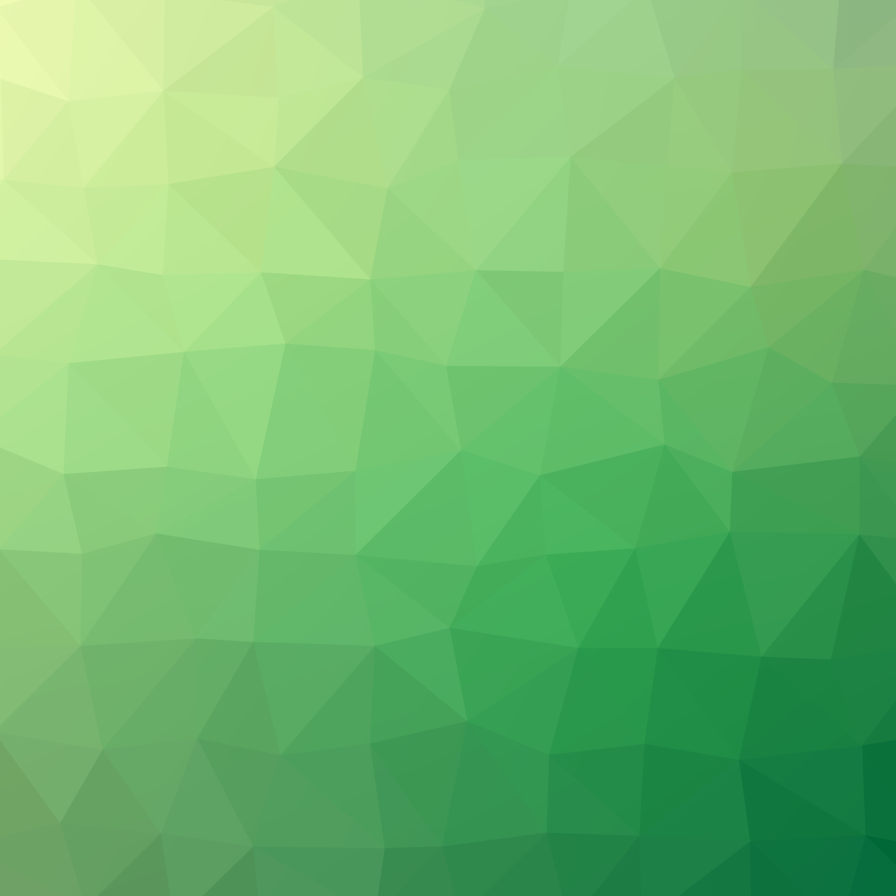
This background is drawn by a Shadertoy shader. Its source:

```glsl
// Low-poly backdrop: soft green facets shading from pale lime to deep emerald.

// Mesh layout, in canvas units measured from the top left
const vec2 CELL = vec2(0.1068, 0.1048);
const vec2 MESH_ORIGIN = vec2(-0.017, -0.013);
const float JITTER = 0.23;         // vertex offset, in cells
const float FLATNESS = 0.88;       // 1 = one flat tone per facet
const float SHADE_RANGE = 0.036;   // random brightness between facets
const float VERTICAL_EASE = 0.06;  // steeper colour change at mid height

// Colours that span the canvas
const vec3 TOP_LEFT     = vec3(0.93, 0.97, 0.70);
const vec3 TOP_MID      = vec3(0.66, 0.86, 0.59);
const vec3 TOP_RIGHT    = vec3(0.54, 0.71, 0.53);
const vec3 MID_LEFT     = vec3(0.65, 0.86, 0.54);
const vec3 CENTER       = vec3(0.43, 0.76, 0.45);
const vec3 MID_RIGHT    = vec3(0.28, 0.61, 0.34);
const vec3 BOTTOM_LEFT  = vec3(0.43, 0.62, 0.39);
const vec3 BOTTOM_MID   = vec3(0.22, 0.54, 0.32);
const vec3 BOTTOM_RIGHT = vec3(0.00, 0.40, 0.22);

// Broad tints: position and radius, then colour shift
const vec3 LIME_SPOT    = vec3(0.30, 0.18, 0.25);
const vec3 LIME_TINT    = vec3(0.05, 0.00, -0.03);
const vec3 OLIVE_SPOT   = vec3(0.86, 0.22, 0.22);
const vec3 OLIVE_TINT   = vec3(0.07, 0.02, -0.04);
const vec3 EMERALD_SPOT = vec3(0.66, 0.70, 0.25);
const vec3 EMERALD_TINT = vec3(-0.06, 0.02, -0.03);

vec2 hash22(vec2 p) {
    vec3 h = fract(vec3(p.xyx) * vec3(0.1031, 0.1030, 0.0973));
    h += dot(h, h.yzx + 33.33);
    return fract((h.xx + h.yz) * h.zy);
}

float cross2(vec2 a, vec2 b) {
    return a.x * b.y - a.y * b.x;
}

// Quadratic curve through three colours at t = 0, 0.5 and 1
vec3 blend3(vec3 a, vec3 b, vec3 c, float t) {
    return a * (2.0 * t - 1.0) * (t - 1.0)
         + b * 4.0 * t * (1.0 - t)
         + c * t * (2.0 * t - 1.0);
}

float glow(vec2 uv, vec3 spot) {
    vec2 d = (uv - spot.xy) / spot.z;
    return exp(-dot(d, d));
}

vec3 gradientColor(vec2 uv) {
    uv = clamp(uv, 0.0, 1.0);
    float y = uv.y - VERTICAL_EASE * sin(6.2832 * uv.y);
    vec3 top = blend3(TOP_LEFT, TOP_MID, TOP_RIGHT, uv.x);
    vec3 middle = blend3(MID_LEFT, CENTER, MID_RIGHT, uv.x);
    vec3 bottom = blend3(BOTTOM_LEFT, BOTTOM_MID, BOTTOM_RIGHT, uv.x);
    return blend3(top, middle, bottom, y)
         + LIME_TINT * glow(uv, LIME_SPOT)
         + OLIVE_TINT * glow(uv, OLIVE_SPOT)
         + EMERALD_TINT * glow(uv, EMERALD_SPOT);
}

// Jittered mesh vertex, in cell units
vec2 meshVertex(vec2 id) {
    return id + (hash22(id + 17.0) * 2.0 - 1.0) * JITTER;
}

// Signed distance to the line a-b, negative on the inner side
float edgeDistance(vec2 p, vec2 a, vec2 b) {
    return -cross2(b - a, p - a) / length(b - a);
}

// Adds one facet, weighted by its pixel coverage
void addFacet(inout vec4 sum, vec2 p, vec2 a, vec2 b, vec2 c, float pixel) {
    float d = max(edgeDistance(p, a, b),
                  max(edgeDistance(p, b, c), edgeDistance(p, c, a)));
    float coverage = clamp(0.5 - d / pixel, 0.0, 1.0);
    if (coverage <= 0.0) return;
    vec2 middle = (a + b + c) / 3.0;
    vec2 tonePoint = mix(p, middle, FLATNESS) * CELL + MESH_ORIGIN;
    float shade = (hash22(floor(middle * 64.0)).x - 0.5) * SHADE_RANGE;
    sum += vec4(gradientColor(tonePoint) + shade, 1.0) * coverage;
}

void mainImage(out vec4 fragColor, in vec2 fragCoord) {
    vec2 uv = fragCoord / iResolution.xy;
    uv.y = 1.0 - uv.y;
    vec2 p = (uv - MESH_ORIGIN) / CELL;
    float pixel = 1.2 / (iResolution.y * CELL.y);

    // Split every nearby cell along its shorter diagonal
    vec4 sum = vec4(0.0);
    for (int j = -1; j <= 1; j++) {
        for (int i = -1; i <= 1; i++) {
            vec2 id = floor(p) + vec2(i, j);
            vec2 a = meshVertex(id);
            vec2 b = meshVertex(id + vec2(1.0, 0.0));
            vec2 c = meshVertex(id + vec2(1.0, 1.0));
            vec2 d = meshVertex(id + vec2(0.0, 1.0));
            bool splitAC = distance(a, c) < distance(b, d);
            addFacet(sum, p, a, b, splitAC ? c : d, pixel);
            addFacet(sum, p, splitAC ? a : b, c, d, pixel);
        }
    }

    vec3 color = sum.a > 0.0 ? sum.rgb / sum.a : gradientColor(uv);
    fragColor = vec4(clamp(color, 0.0, 1.0), 1.0);
}
```
